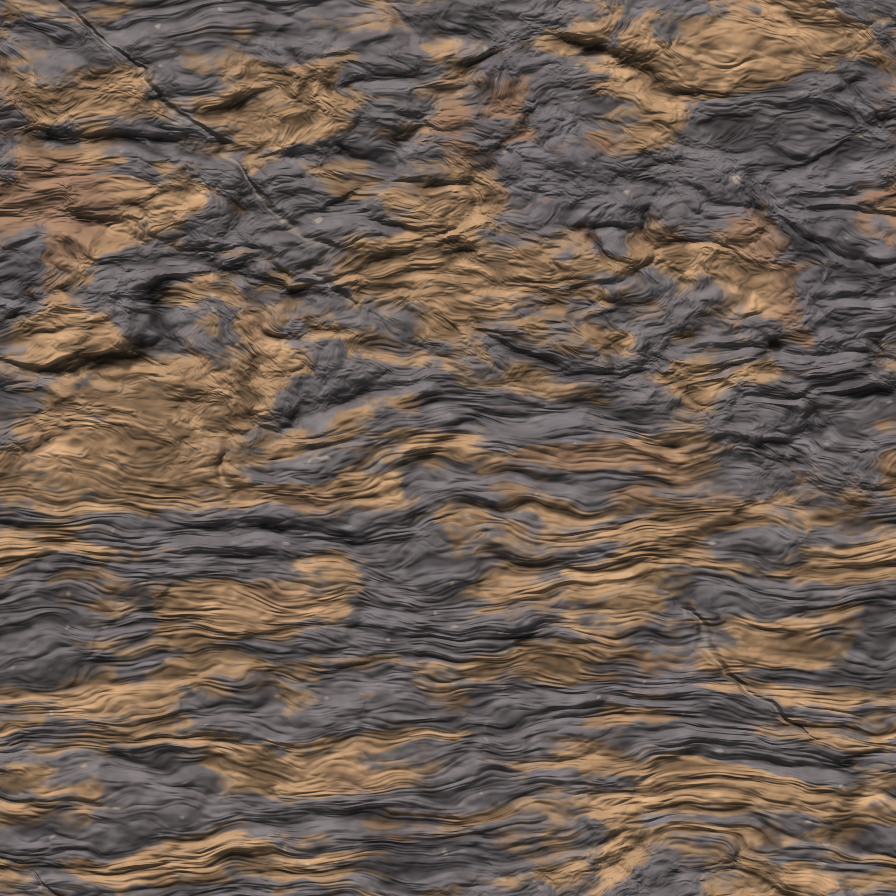
This texture is drawn by a three.js fragment shader. Its source:

```glsl
// Weathered cliff face: broken jointed blocks above, thin sheared bedding below.
// A wrapped height field (two sizes of cells plus billowed gradient noise) is lit
// from above, then coloured as ochre sandstone under ragged slate-grey crusts.
#define BIG_BLOCKS   vec2(4.0, 7.0)
#define SMALL_BLOCKS vec2(10.0, 19.0)
#define BLOCK_DEPTH  0.021
#define RUBBLE_DEPTH 0.031
#define STRATA_DEPTH 0.022
#define GRAIN_DEPTH  0.0034
#define SLATE_BIAS   0.03
#define SHADOW_DARK  0.56
#define OCHRE vec3(0.57, 0.455, 0.345)
#define SLATE vec3(0.335, 0.322, 0.335)
#define RUST  vec3(0.43, 0.33, 0.28)
#define PALE  vec3(0.62, 0.56, 0.48)
varying vec2 vUv;

vec2 hash2(vec2 p) {
  vec3 q = fract(p.xyx * vec3(0.1031, 0.1030, 0.0973));
  q += dot(q, q.yzx + 33.33);
  return fract((q.xx + q.yz) * q.zy);
}

// Gradient noise that wraps after rep cells, about -1 to 1
float corner(vec2 cell, vec2 f, vec2 o, vec2 rep) {
  return dot(hash2(mod(cell + o, rep) + rep * 1.37) * 2.0 - 1.0, f - o);
}
float gradNoise(vec2 uv, vec2 rep) {
  vec2 x = uv * rep, i = floor(x), f = x - i;
  vec2 u = f * f * f * (f * (f * 6.0 - 15.0) + 10.0);
  float low = mix(corner(i, f, vec2(0, 0), rep), corner(i, f, vec2(1, 0), rep), u.x);
  float high = mix(corner(i, f, vec2(0, 1), rep), corner(i, f, vec2(1, 1), rep), u.x);
  return 1.7 * mix(low, high, u.y);
}

// Octave sums: x = plain, y = billowed into lumps parted by sharp creases
vec2 octaves(vec2 uv, vec2 rep, int count) {
  vec2 sum = vec2(0.0);
  float amp = 0.5;
  for (int i = 0; i < 6; i++) {
    if (i >= count) break;
    float n = gradNoise(uv, rep);
    sum += amp * vec2(n, sqrt(n * n + 0.001));
    uv += vec2(0.19, 0.37);
    rep *= 2.0;
    amp *= 0.55;
  }
  return sum;
}
float fbm(vec2 uv, vec2 rep, int count) { return octaves(uv, rep, count).x; }

// Wrapped cells: x = distance to the joint, y = block level, z = face tilt
vec3 blocks(vec2 uv, vec2 rep) {
  vec2 x = uv * rep, i = floor(x), id = vec2(0.0);
  float near = 9.0, next = 9.0, rise = 0.0;
  for (int a = -1; a <= 1; a++) for (int b = -1; b <= 1; b++) {
    vec2 cell = i + vec2(float(a), float(b));
    vec2 key = hash2(mod(cell, rep) + 3.7), d = x - cell - key;
    float dist = length(d);
    if (dist < near) { next = near; near = dist; id = key; rise = d.y; }
    else next = min(next, dist);
  }
  vec2 traits = hash2(id * 91.0 + 5.0);
  return vec3(next - near, traits.x, rise * (traits.y - 0.35));
}
float blockHeight(vec3 b) { return smoothstep(0.0, 0.3, b.x) * (0.25 + 0.75 * b.y + b.z); }

// Bends the beds and frays the joints
vec2 warp(vec2 uv) {
  return uv + vec2(0.13, 0.062) * vec2(fbm(uv, vec2(3, 5), 5), fbm(uv + 0.43, vec2(3, 5), 4));
}

// 1 in the thin-bedded lower half, 0 in the blocky upper half
float bedding(vec2 uv) {
  return smoothstep(-0.35, 0.35, sin(6.2831853 * uv.y) + 0.9 * gradNoise(uv, vec2(2, 3)));
}

// Distance to a diagonal fault, broken up along its length
float fault(vec2 uv, vec2 q) {
  float gap = smoothstep(-0.1, 0.3, gradNoise(uv + 0.2, vec2(3, 3)));
  return abs(fract(q.x + q.y + 0.42) - 0.5) + 0.03 * gap;
}

// Lumps and layers: x = rubble, y = strata
vec2 lumps(vec2 q) {
  return vec2(octaves(q, vec2(7, 13), 5).y, octaves(q, vec2(4, 24), 4).y);
}
float relief(vec2 uv) {
  vec2 q = warp(uv), l = lumps(q);
  float bed = bedding(uv), broken = smoothstep(-0.2, 0.25, gradNoise(uv + 0.7, vec2(3, 4)));
  float block = blockHeight(blocks(q, BIG_BLOCKS)) * mix(1.0, 0.6, broken)
              + 0.45 * broken * blockHeight(blocks(q, SMALL_BLOCKS));
  float groove = 0.007 * (1.0 - smoothstep(0.0, 0.012, fault(uv, q)));
  return BLOCK_DEPTH * block * mix(1.0, 0.55, bed) + mix(RUBBLE_DEPTH * l.x, STRATA_DEPTH * l.y, bed)
       + GRAIN_DEPTH * fbm(uv, vec2(44, 60), 2) - groove;
}

void main() {
  vec2 uv = vUv, q = warp(uv), l = lumps(q);
  float bed = bedding(uv), h = relief(uv), e = 0.0016, lump = mix(l.x, l.y, bed);
  // Light from above, short shadows under ledges, dark creases
  vec2 slope = vec2(relief(uv + vec2(e, 0.0)) - h, relief(uv + vec2(0.0, e)) - h) / e;
  float sun = max(dot(normalize(vec3(-slope, 1.0)), normalize(vec3(-0.2, 0.72, 0.75))), 0.0);
  float blocked = 0.0;
  for (int i = 1; i <= 5; i++) {
    float t = 0.006 * float(i);
    blocked = max(blocked, relief(uv + vec2(-0.25, 1.0) * t) - h - 0.6 * t);
  }
  float light = (0.46 + 0.88 * sun) * (1.0 - SHADOW_DARK * smoothstep(0.0, 0.01, blocked));
  light *= mix(0.66, 1.04, smoothstep(0.08, 0.25, lump));
  // Ochre stone, rust stains and ragged slate crust
  float mottle = fbm(uv + 0.31, vec2(18, 32), 4);
  vec3 stone = OCHRE * (1.0 + 0.35 * mottle);
  stone = mix(stone, RUST, 0.65 * smoothstep(0.08, 0.35, fbm(q + 0.6, vec2(3, 4), 4)));
  float patches = mix(fbm(q, vec2(5, 8), 6), fbm(q + 0.13, vec2(4, 16), 6), bed);
  float crust = patches + 0.35 * mottle + 0.35 * (lump - 0.28) + SLATE_BIAS;
  vec3 slate = SLATE * (1.0 + 0.35 * fbm(uv, vec2(26, 40), 3));
  vec3 color = mix(stone, slate, 0.92 * smoothstep(-0.13, 0.1, crust));
  // Pale mineral flecks and fault filling
  float fleck = smoothstep(0.36, 0.55, fbm(uv + 0.77, vec2(50, 64), 2));
  float vein = 1.0 - smoothstep(0.002, 0.007, fault(uv, q));
  color = mix(color, PALE, max(0.5 * fleck, 0.3 * vein));
  gl_FragColor = vec4(clamp(color * light, 0.0, 1.0), 1.0);
}
```
